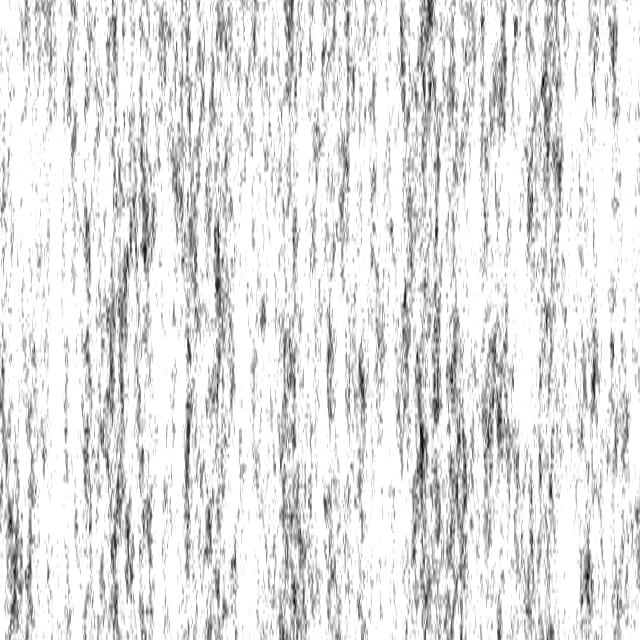
Give the GLSL for this texture, as a WebGL 1 fragment shader.

```glsl
precision highp float;
// Fibrous vertical grain: thin dark broken streaks on white.
// Layers of noise, stretched along y, are summed into a bell-shaped
// signal; its upper half becomes ink and its lower half stays white.

uniform vec2 u_resolution;

const vec3 PAPER = vec3(1.0);
const vec3 INK = vec3(0.02);
const int LAYERS = 6;
const float NOISE_DEVIATION = 0.2145; // spread of one value noise layer

float hash(vec2 cell) {
  vec3 q = fract(vec3(cell.xyx) * vec3(0.1031, 0.1030, 0.0973));
  q += dot(q, q.yzx + 33.33);
  return fract((q.x + q.y) * q.z);
}

float valueNoise(vec2 p) {
  vec2 cell = floor(p);
  vec2 f = fract(p);
  vec2 s = f * f * (3.0 - 2.0 * f);
  float bottom = mix(hash(cell), hash(cell + vec2(1.0, 0.0)), s.x);
  float top = mix(hash(cell + vec2(0.0, 1.0)), hash(cell + vec2(1.0)), s.x);
  return mix(bottom, top, s.y);
}

// Sum of stretched layers, scaled to zero mean and unit deviation.
float fibres(vec2 p, vec2 baseScale, vec2 scaleStep, float gain) {
  vec2 scale = baseScale;
  float weight = 1.0;
  float total = 0.0;
  float power = 0.0;
  for (int i = 0; i < LAYERS; i++) {
    vec2 seed = vec2(17.37, 41.73) * float(i + 1);
    // The longest bands are held back a little so that they stay pale.
    float w = i == 0 ? 0.85 * weight : weight;
    total += w * (valueNoise(p * scale + seed) - 0.5);
    power += w * w;
    scale *= scaleStep;
    weight *= gain;
  }
  return total / (NOISE_DEVIATION * sqrt(power));
}

// Slight sideways drift that keeps the streaks from being ruler straight.
vec2 sway(vec2 p, float amount) {
  float drift = valueNoise(p * vec2(8.0, 4.0) + 71.3) - 0.5;
  return p + vec2(amount * drift, 0.0);
}

void main() {
  vec2 uv = gl_FragCoord.xy / u_resolution;
  float grain = fibres(sway(uv, 0.006), vec2(56.0, 1.6), vec2(1.6, 2.4), 1.0);
  float darkness = clamp(0.28 * (grain + 0.04), 0.0, 1.0);
  gl_FragColor = vec4(mix(PAPER, INK, darkness), 1.0);
}
```
